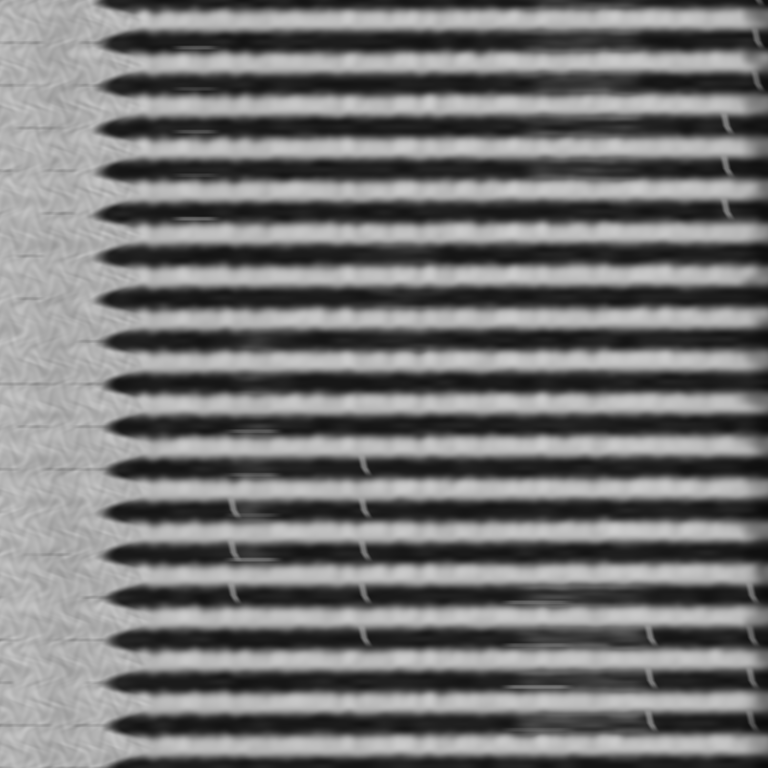
Give the GLSL for this pattern, as a Shadertoy shader.

```glsl
// Eighteen soft dark bars on pale knitted cloth, with a plain selvedge on the left and worn, snagged threads.

const float TAU = 6.2831853;
const float ROWS = 18.0;
const float NO_REPEAT = 4096.0;

float hash(vec2 p) {
    vec3 q = fract(p.xyx * vec3(0.1031, 0.1030, 0.0973));
    q += dot(q, q.yzx + 33.33);
    return fract((q.x + q.y) * q.z);
}

// Smooth value noise in -1..1 that repeats vertically after periodY cells
float noise(vec2 p, float periodY) {
    vec2 cell = floor(p);
    vec2 t = fract(p);
    t = t * t * (3.0 - 2.0 * t);
    float y0 = mod(cell.y, periodY);
    float y1 = mod(cell.y + 1.0, periodY);
    float low = mix(hash(vec2(cell.x, y0)), hash(vec2(cell.x + 1.0, y0)), t.x);
    float high = mix(hash(vec2(cell.x, y1)), hash(vec2(cell.x + 1.0, y1)), t.x);
    return 2.0 * mix(low, high, t.y) - 1.0;
}

// Soft window that is 1 between first and last
float span(float first, float last, float soft, float t) {
    return smoothstep(first - soft, first + soft, t)
         * (1.0 - smoothstep(last - soft, last + soft, t));
}

// Pale slanted thread hanging into the dark bars of some rows
float snag(float x, float v, float at, float firstRow, float lastRow) {
    float row = round(v);
    float f = v - row;
    float lean = 0.012 * (f + 0.4) + 0.02 * max(f + 0.05, 0.0);
    float thread = 1.0 - smoothstep(0.001, 0.007, abs(x - at - lean));
    return thread * span(-0.36, 0.1, 0.1, f) * span(firstRow - 0.5, lastRow + 0.5, 0.1, row);
}

// Area of some dark bars where the dye has thinned
float wornPatch(float x, float v, float left, float right, float firstRow, float lastRow) {
    return span(left, right, 0.02, x) * span(firstRow - 0.5, lastRow + 0.5, 0.3, v);
}

// Fine pale dash near the middle of a bar
float dash(float x, float v, float left, float right, float firstRow, float lastRow) {
    float row = round(v);
    float offset = 0.07 + 0.06 * hash(vec2(row, 7.0));
    float line = 1.0 - smoothstep(0.015, 0.07, abs(v - row - offset));
    float strength = 0.4 + 0.6 * hash(vec2(row, left * 100.0));
    return line * strength * span(left, right, 0.012, x)
         * span(firstRow - 0.5, lastRow + 0.5, 0.1, row);
}

// Pale loops of the selvedge, two to a row
float selvedge(float x, float v) {
    float column = x * 30.0;
    float curl = 0.3 * sin(TAU * column) + 0.25 * noise(vec2(column, v * 2.0), NO_REPEAT);
    float loops = sin(TAU * (v * 2.0 + curl)) * cos(TAU * (column + 0.15 * sin(TAU * v)));
    float grain = noise(vec2(x * 85.0 + 2.0 * sin(TAU * v), v * 4.0), NO_REPEAT);
    float seam = 1.0 - smoothstep(0.01, 0.06, abs(v - round(v)));
    float seamBreaks = smoothstep(-0.1, 0.5, noise(vec2(x * 25.0, round(v)), NO_REPEAT));
    return 0.70 + 0.035 * loops + 0.045 * grain - 0.08 * seam * seamBreaks
         - 0.03 * span(0.055, 0.105, 0.02, x);
}

// Bars with rippled edges and stitch grain
float bars(float x, float v) {
    float stitch = noise(vec2(x * 62.0 + v * 1.0, v * 3.0), 3.0 * ROWS);
    float sharedRib = noise(vec2(x * 75.0, v * 2.0), 2.0);
    float fibre = noise(vec2(x * 38.0, v * 7.0), NO_REPEAT);
    float ripple = 0.025 * sharedRib + 0.02 * stitch;
    float light = 0.5 - 0.5 * cos(TAU * (v + ripple));
    float level = smoothstep(0.02, 1.04, light);
    float shade = mix(0.11, 0.755, level);
    shade += mix(0.035 * fibre, 0.035 * sharedRib + 0.03 * stitch, level);
    return shade;
}

void mainImage(out vec4 fragColor, in vec2 fragCoord) {
    vec2 uv = fragCoord / iResolution.xy;
    float x = uv.x;
    float v = (1.0 - uv.y) * ROWS;

    // Bars sag at their left tips and lift slightly to the right
    float bent = v - 0.06 * exp(-30.0 * max(x - 0.12, 0.0)) + 0.05 * x;
    float shade = bars(x, bent);

    // Thinned dye and pale streaks inside the bars
    float worn = wornPatch(x, v, 0.68, 0.84, 14.0, 17.0)
               + 0.8 * wornPatch(x, v, 0.69, 0.83, 0.0, 4.0)
               + 0.7 * wornPatch(x, v, 0.31, 0.35, 8.0, 13.0)
               + 0.5 * wornPatch(x, v, 0.49, 0.57, 6.0, 8.0);
    float streak = 0.5 + 0.5 * noise(vec2(x * 22.0, v * 9.0), NO_REPEAT);
    float dark = 1.0 - smoothstep(0.15, 0.5, shade);
    shade += dark * worn * (0.03 + 0.15 * streak);
    float dashes = dash(x, v, 0.23, 0.28, 1.0, 5.0)
                 + dash(x, v, 0.30, 0.36, 10.0, 13.0)
                 + dash(x, v, 0.66, 0.74, 14.0, 17.0);
    shade = mix(shade, 0.6, 0.6 * dashes);

    // Snagged threads
    float snags = snag(x, v, 0.470, 11.0, 15.0) + snag(x, v, 0.300, 12.0, 14.0)
                + snag(x, v, 0.942, 3.0, 5.0) + snag(x, v, 0.982, 0.0, 2.0)
                + snag(x, v, 0.843, 15.0, 17.0) + snag(x, v, 0.975, 14.0, 17.0);
    shade = mix(shade, 0.66, 0.65 * min(snags, 1.0));

    // Uneven shadow along the right edge
    float fray = 0.012 * noise(vec2(x * 40.0, v * 3.0), NO_REPEAT);
    shade *= 1.0 - 0.45 * smoothstep(0.96, 1.005, x + fray);

    // Pointed bar ends meet the selvedge
    float tip = 0.115 + 0.008 * smoothstep(6.0, 12.0, v) + 0.005 * noise(vec2(3.0, v), NO_REPEAT);
    float lift = 0.5 - 0.5 * cos(TAU * bent);
    float woven = smoothstep(0.0, 0.03, x - tip - 0.05 * lift);
    fragColor = vec4(vec3(mix(selvedge(x, v), shade, woven)), 1.0);
}
```
